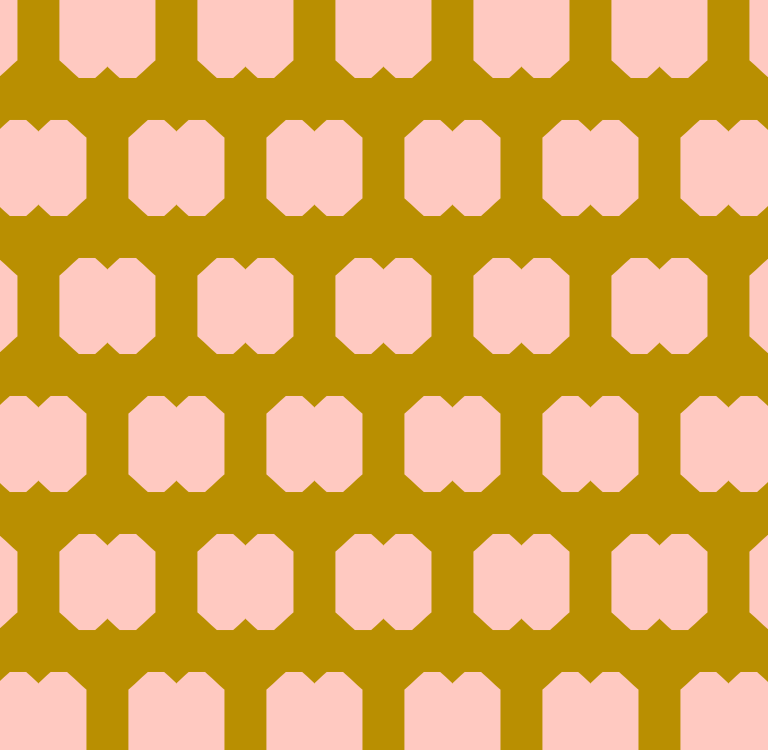
Write a WebGL 1 fragment shader that draws this pattern.

```glsl
precision highp float;
// Staggered rows of pink double-octagon blocks on a mustard ground.
uniform vec2 u_resolution;

// Distance to two overlapping octagons side by side, centred at the origin.
float twinOctagon(vec2 p) {
  vec2 q = abs(p);
  float lobeX = abs(q.x - 0.148);
  float box = max(q.x, q.y) - 0.348;
  float bevel = (q.y + 0.92 * lobeX - 0.403) / length(vec2(1.0, 0.92));
  return max(box, bevel);
}

void main() {
  // Tile units, measured from the canvas centre
  float tilesAcross = 5.565;
  float pixel = tilesAcross / u_resolution.x;
  vec2 p = (gl_FragCoord.xy - 0.5 * u_resolution) * pixel;
  p.x += 0.004;

  // Every second row shifts by half a tile
  float row = floor(p.y);
  p.x += 0.5 * mod(row, 2.0);
  vec2 cell = vec2(fract(p.x + 0.5), fract(p.y)) - 0.5;

  // Flat fill with a one-pixel soft edge
  float block = clamp(0.5 - twinOctagon(cell) / pixel, 0.0, 1.0);
  vec3 mustard = vec3(0.725, 0.56, 0.005);
  vec3 pink = vec3(1.0, 0.79, 0.755);
  gl_FragColor = vec4(mix(mustard, pink, block), 1.0);
}
```
